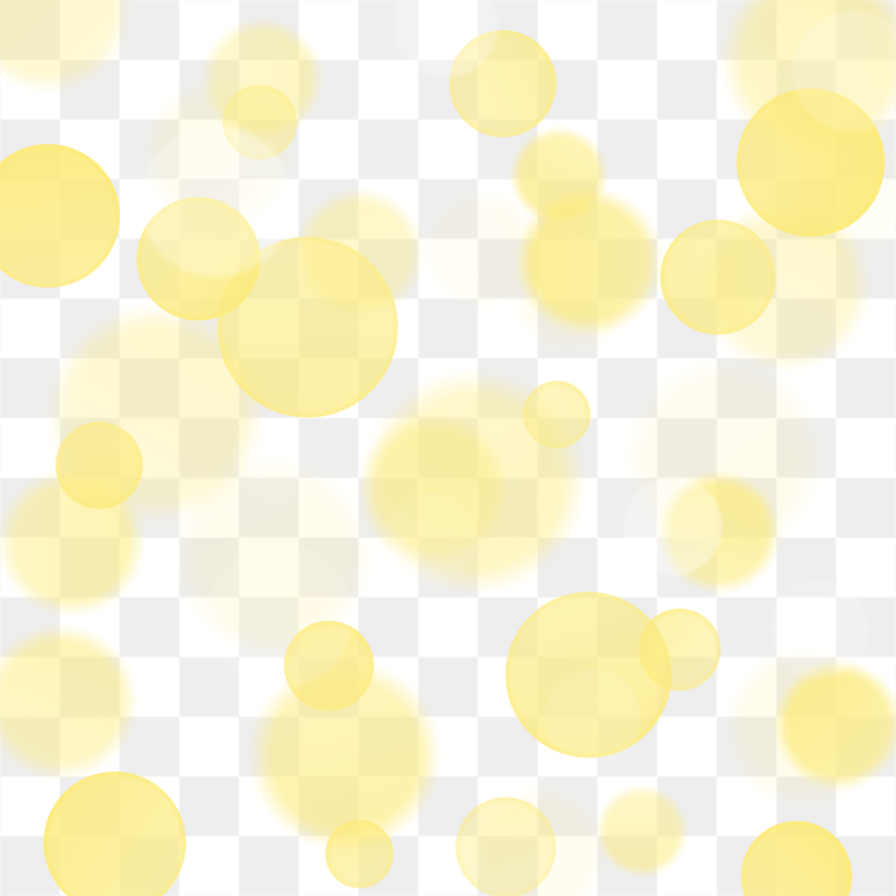
Reproduce this background procedurally as a three.js fragment shader.

```glsl
// Translucent yellow bokeh discs, sharp and blurred, over a pale grey and white checkerboard.
#define CELLS 15.0
#define CHECK_GREY vec3(0.932, 0.932, 0.935)
#define YELLOW vec3(0.99, 0.922, 0.49)
#define EDGE 0.0013
#define JITTER 1.05
#define RIM_GAIN 0.16
#define SHADE_GAIN 0.13
#define SOFT_BLUR 0.19
#define SEED 3.0

varying vec2 vUv;

float hash(vec2 v) {
  return fract(sin(dot(v, vec2(127.1, 311.7))) * 43758.5453);
}

// Checkerboard with smoothed cell borders
vec3 checkerboard(vec2 p) {
  float slope = 3.14159265 * CELLS;
  vec2 side = clamp(sin(slope * p) / (slope * EDGE), -1.0, 1.0);
  return mix(vec3(1.0), CHECK_GREY, 0.5 + 0.5 * side.x * side.y);
}

// Blends grid * grid jittered discs over the base colour
vec3 scatterDiscs(vec3 base, vec2 p, float grid, float layer, vec2 radii,
                  vec2 alphas, float blur, float rimGain, vec3 tint) {
  for (float i = 0.0; i < 16.0; i++) {
    if (i > grid * grid - 0.5) break;
    vec2 id = vec2(i + 1.0, layer * 7.0 + SEED);

    // Place and size
    vec2 cell = vec2(mod(i, grid), floor((i + 0.5) / grid));
    vec2 jitter = vec2(hash(id), hash(id + vec2(0.0, 1.3))) - 0.5;
    vec2 offset = p - (cell + 0.5 + JITTER * jitter) / grid;
    float radius = mix(radii.x, radii.y, pow(hash(id + vec2(0.0, 2.6)), 1.6));
    float dist = length(offset);

    // Coverage, denser rim and a slight slant in density
    float width = max(blur * radius, EDGE);
    float cover = 1.0 - smoothstep(radius - width, radius + width, dist);
    float rim = rimGain * smoothstep(radius - 0.009, radius, dist);
    float angle = 6.2831853 * hash(id + vec2(0.0, 3.9));
    float slant = dot(offset, vec2(cos(angle), sin(angle))) / radius;
    float alpha = mix(alphas.x, alphas.y, hash(id + vec2(0.0, 5.2)));
    alpha = alpha * (1.0 + SHADE_GAIN * slant) + rim;

    base = mix(base, tint, cover * clamp(alpha, 0.0, 1.0));
  }
  return base;
}

void main() {
  vec3 color = checkerboard(vUv);

  // Faint haze, blurred discs, crisp discs, then white veils
  color = scatterDiscs(color, vUv, 3.0, 1.0, vec2(0.06, 0.11),
                       vec2(0.06, 0.19), 0.2, 0.0, YELLOW);
  color = scatterDiscs(color, vUv, 4.0, 2.0, vec2(0.046, 0.112),
                       vec2(0.32, 0.72), SOFT_BLUR, 0.0, YELLOW);
  color = scatterDiscs(color, vUv, 4.0, 3.0, vec2(0.034, 0.105),
                       vec2(0.36, 0.9), 0.0, RIM_GAIN, YELLOW);
  color = scatterDiscs(color, vUv, 3.0, 4.0, vec2(0.05, 0.09),
                       vec2(0.08, 0.36), 0.06, 0.0, vec3(1.0));

  gl_FragColor = vec4(color, 1.0);
}
```
